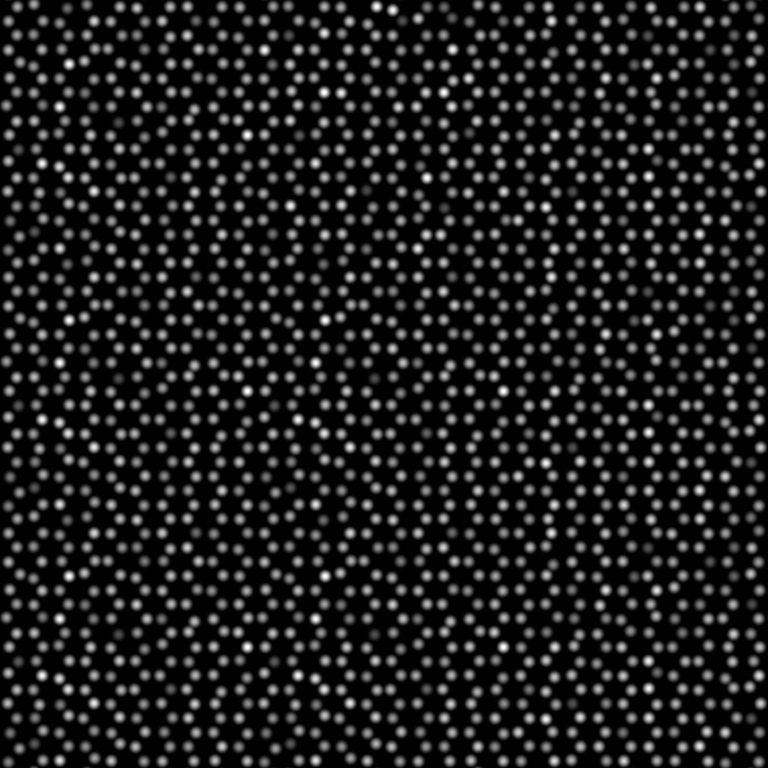
This pattern is drawn by a WebGL 2 fragment shader. Its source:

```glsl
#version 300 es
precision highp float;
// Soft grey dots at the corners of a honeycomb, on near-black.
// The grid has 30 columns by 54 rows with one dot per cell, pushed left or
// right in a checkerboard; brightness and position vary a little per dot.

uniform vec2 u_resolution;
out vec4 fragColor;

const vec2 GRID = vec2(30.0, 54.0);
const float DOT_RADIUS = 0.0104;

vec3 hash3(vec3 p) {
    p = fract(p * vec3(0.1031, 0.1030, 0.0973) + 0.137);
    p += dot(p, p.yxz + 33.33);
    return fract((p.xxy + p.yxx) * p.zyx);
}

// Random values in -1..1; the variation recurs in blocks of a third of the canvas
vec3 dotVariation(vec2 id) {
    vec2 blockSize = GRID / 3.0;
    vec2 block = floor(id / blockSize);
    float variant = block.x > 1.5 ? 1.0 : (block.x > 0.5 && block.y > 1.5 ? 2.0 : 0.0);
    return 2.0 * hash3(vec3(mod(id, blockSize) + 3.0, 17.0 * variant + 5.0)) - 1.0;
}

// Light of the dot in one cell, fading smoothly to its rim
float dotLight(vec2 uv, vec2 cell) {
    vec2 id = mod(cell, GRID);
    vec3 v = dotVariation(id);

    // Honeycomb corner: alternate cells lean left and right
    float lean = mod(id.x + id.y, 2.0) < 0.5 ? -1.0 : 1.0;
    vec2 center = (cell + 0.5 + vec2(lean / 6.0, 0.0)) / GRID;

    // Mostly tiny shifts, with a few larger ones
    center += 0.0010 * v.xy + 0.0032 * pow(abs(v.xy), vec2(7.0)) * sign(v.xy);

    // Mostly mid grey, with a few faint or bright dots
    float peak = 0.67 + 0.13 * v.z + 0.24 * pow(abs(v.z), 9.0) * sign(v.z);
    vec2 d = (uv - center) / DOT_RADIUS;
    float falloff = max(1.0 - dot(d, d), 0.0);
    return peak * falloff * falloff;
}

void main() {
    vec2 uv = gl_FragCoord.xy / u_resolution;
    vec2 cell = floor(uv * GRID);

    // Gather the dots of this cell and its neighbours
    float light = 0.0;
    for (int y = -1; y <= 1; y++)
        for (int x = -1; x <= 1; x++)
            light += dotLight(uv, cell + vec2(x, y));

    vec3 background = vec3(0.005);
    fragColor = vec4(min(background + light, 1.0), 1.0);
}
```
